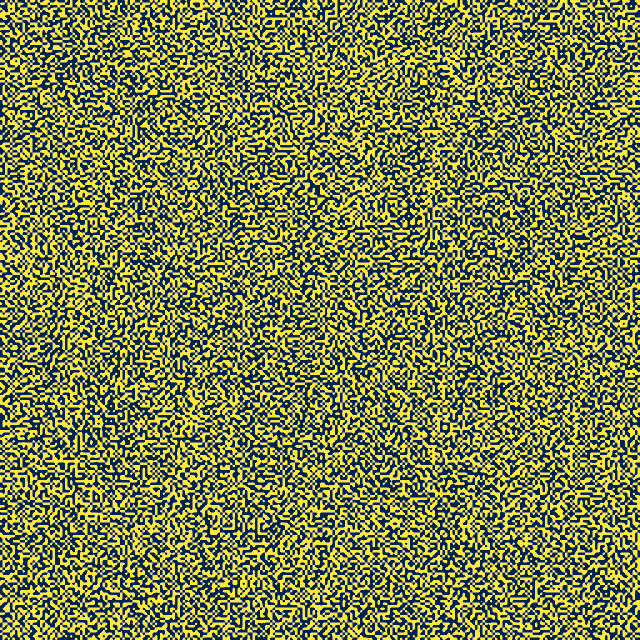
A three.js fragment shader for this texture:

```glsl
// Fine labyrinth of navy and yellow strokes, grown from noise by repeated sharpening.
varying vec2 vUv;

const float CELLS = 256.0;   // cells across the canvas
const float GAIN = 3.6;      // contrast added by each sharpening pass
const float EDGE = 6.0;      // steepness of the stroke edges
const int PASSES = 3;
const int SIZE = 8;          // 2 by 2 cells with a margin of one cell per pass
const int AREA = 64;

const vec3 NAVY = vec3(0.0, 0.14, 0.31);
const vec3 SLATE = vec3(0.27, 0.32, 0.42);
const vec3 GREY = vec3(0.47, 0.47, 0.46);
const vec3 KHAKI = vec3(0.66, 0.62, 0.45);
const vec3 STRAW = vec3(0.83, 0.76, 0.36);
const vec3 YELLOW = vec3(0.99, 0.91, 0.22);

float hash(vec2 p) {
  return fract(sin(dot(p, vec2(12.9898, 78.233))) * 43758.5453);
}

float valueNoise(vec2 p) {
  vec2 cell = floor(p);
  vec2 f = smoothstep(0.0, 1.0, fract(p));
  float low = mix(hash(cell), hash(cell + vec2(1.0, 0.0)), f.x);
  float high = mix(hash(cell + vec2(0.0, 1.0)), hash(cell + 1.0), f.x);
  return mix(low, high, f.y);
}

// Sharpens noise until it settles into strokes, then blends the four nearest cells; -1 to 1.
float labyrinth(vec2 p, float gain, float bias) {
  float field[AREA];
  float sharpened[AREA];
  vec2 cell = floor(p - 0.5);
  vec2 f = fract(p - 0.5);

  for (int y = 0; y < SIZE; y++) {
    for (int x = 0; x < SIZE; x++) {
      vec2 offset = vec2(float(x), float(y)) - float(PASSES);
      field[y * SIZE + x] = 2.0 * hash(cell + offset) - 1.0;
    }
  }

  for (int pass = 0; pass < PASSES; pass++) {
    // Each cell minus its weighted neighbours
    for (int y = 1; y < SIZE - 1; y++) {
      for (int x = 1; x < SIZE - 1; x++) {
        float sides = field[y * SIZE + x - 1] + field[y * SIZE + x + 1]
                    + field[(y - 1) * SIZE + x] + field[(y + 1) * SIZE + x];
        float corners = field[(y - 1) * SIZE + x - 1] + field[(y - 1) * SIZE + x + 1]
                      + field[(y + 1) * SIZE + x - 1] + field[(y + 1) * SIZE + x + 1];
        float detail = 0.76 * field[y * SIZE + x] - 0.14 * sides - 0.05 * corners;
        sharpened[y * SIZE + x] = clamp(gain * (detail + bias), -1.0, 1.0);
      }
    }
    for (int y = 1; y < SIZE - 1; y++) {
      for (int x = 1; x < SIZE - 1; x++) {
        field[y * SIZE + x] = sharpened[y * SIZE + x];
      }
    }
  }

  const int LOW = PASSES * SIZE + PASSES;
  const int HIGH = LOW + SIZE;
  float low = mix(field[LOW], field[LOW + 1], f.x);
  float high = mix(field[HIGH], field[HIGH + 1], f.x);
  return mix(low, high, f.y);
}

vec3 blendStop(vec3 below, vec3 above, float start, float end, float tone) {
  return mix(below, above, clamp((tone - start) / (end - start), 0.0, 1.0));
}

// Navy through muted greys to yellow
vec3 palette(float tone) {
  vec3 colour = blendStop(NAVY, SLATE, 0.0, 0.27, tone);
  colour = blendStop(colour, GREY, 0.27, 0.48, tone);
  colour = blendStop(colour, KHAKI, 0.48, 0.68, tone);
  colour = blendStop(colour, STRAW, 0.68, 0.85, tone);
  return blendStop(colour, YELLOW, 0.85, 1.0, tone);
}

void main() {
  // Faint clouds tip the balance between dark and light
  float cloud = valueNoise(vUv * 7.0 + 3.0) - 0.5;
  float bias = 0.05 * cloud - 0.012;

  float pattern = labyrinth(vUv * CELLS, GAIN, bias);
  float tone = clamp(0.5 + 0.5 * EDGE * pattern, 0.0, 1.0);
  gl_FragColor = vec4(palette(tone), 1.0);
}
```
